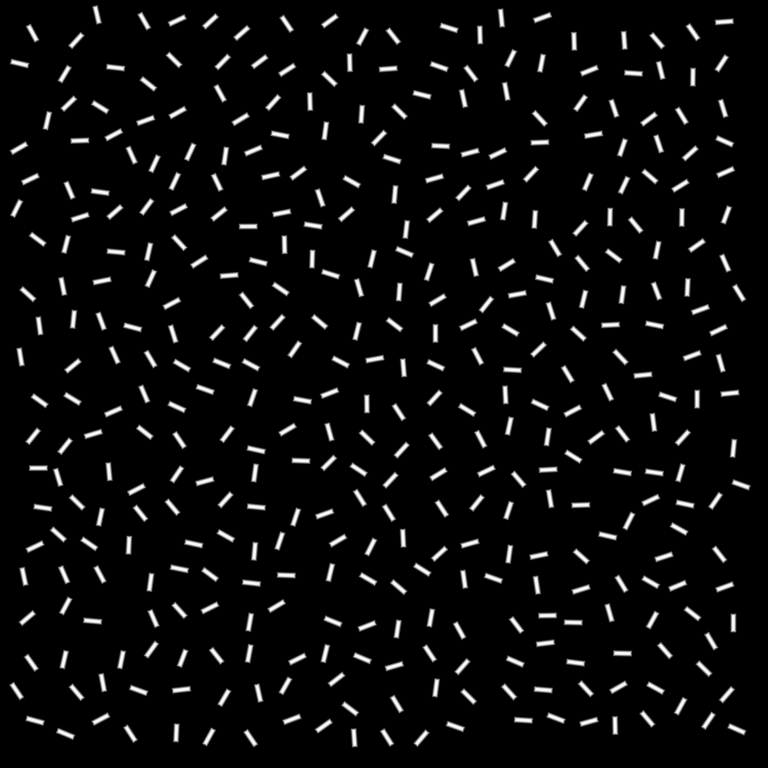
Reproduce this pattern procedurally as a Shadertoy shader.

```glsl
const vec3 BACKGROUND = vec3(0.0);
const vec3 DASH_COLOR = vec3(0.985);
const float PI = 3.14159265;

const float CELLS = 20.0;                      // dashes per side
const vec2 FIELD_MIN = vec2(0.018, 0.026);     // bounds of the dash centres
const vec2 FIELD_MAX = vec2(0.972, 0.982);
const vec2 DASH_HALF = vec2(0.0113, 0.0028);   // half length, half width
const float SOFTNESS = 0.0021;                 // half width of the edge ramp

vec3 hash32(vec2 p) {
    vec3 q = fract(vec3(p.xyx) * vec3(0.1031, 0.1030, 0.0973));
    q += dot(q, q.yxz + 33.33);
    return fract((q.xxy + q.yzz) * q.zyx);
}

bool insideField(vec2 cell, float cells) {
    return all(greaterThanEqual(cell, vec2(0.0))) && all(lessThan(cell, vec2(cells)));
}

// Random point in a cell, in cell units
vec2 jittered(vec2 cell, float amount) {
    return cell + 0.5 + amount * (hash32(cell + 17.0).xy - 0.5);
}

// Jittered point pushed away from close neighbours, for even spacing
vec2 spacedPoint(vec2 cell, float amount, float spacing, float cells) {
    vec2 point = jittered(cell, amount);
    vec2 push = vec2(0.0);
    for (int j = -1; j <= 1; j++) {
        for (int i = -1; i <= 1; i++) {
            vec2 other = cell + vec2(i, j);
            if (other == cell || !insideField(other, cells)) continue;
            vec2 away = point - jittered(other, amount);
            float gap = max(length(away), 0.001);
            push += away / gap * max(spacing - gap, 0.0) * 0.5;
        }
    }
    return clamp(point + clamp(push, -0.35, 0.35), 0.0, cells);
}

float boxDistance(vec2 p, vec2 halfSize) {
    vec2 d = abs(p) - halfSize;
    return length(max(d, 0.0)) + min(max(d.x, d.y), 0.0);
}

vec2 rotate(vec2 p, float angle) {
    float c = cos(angle), s = sin(angle);
    return vec2(c * p.x + s * p.y, c * p.y - s * p.x);
}

// Distance to the nearest dash, in canvas units
float dashField(vec2 uv, vec2 lower, vec2 upper, float cells, vec2 halfSize) {
    vec2 cellSize = (upper - lower) / cells;
    vec2 grid = (uv - lower) / cellSize;
    float nearest = 1.0;
    for (int j = -1; j <= 1; j++) {
        for (int i = -1; i <= 1; i++) {
            vec2 cell = floor(grid) + vec2(i, j);
            if (!insideField(cell, cells)) continue;
            vec2 offset = (grid - spacedPoint(cell, 0.85, 0.9, cells)) * cellSize;
            float angle = PI * hash32(cell + 17.0).z;
            nearest = min(nearest, boxDistance(rotate(offset, angle), halfSize));
        }
    }
    return nearest;
}

void mainImage(out vec4 fragColor, in vec2 fragCoord) {
    vec2 uv = fragCoord / iResolution.xy;
    float edge = max(SOFTNESS, 0.7 / min(iResolution.x, iResolution.y));
    float d = dashField(uv, FIELD_MIN, FIELD_MAX, CELLS, DASH_HALF);
    float coverage = 1.0 - smoothstep(-edge, edge, d);
    fragColor = vec4(mix(BACKGROUND, DASH_COLOR, coverage), 1.0);
}
```
